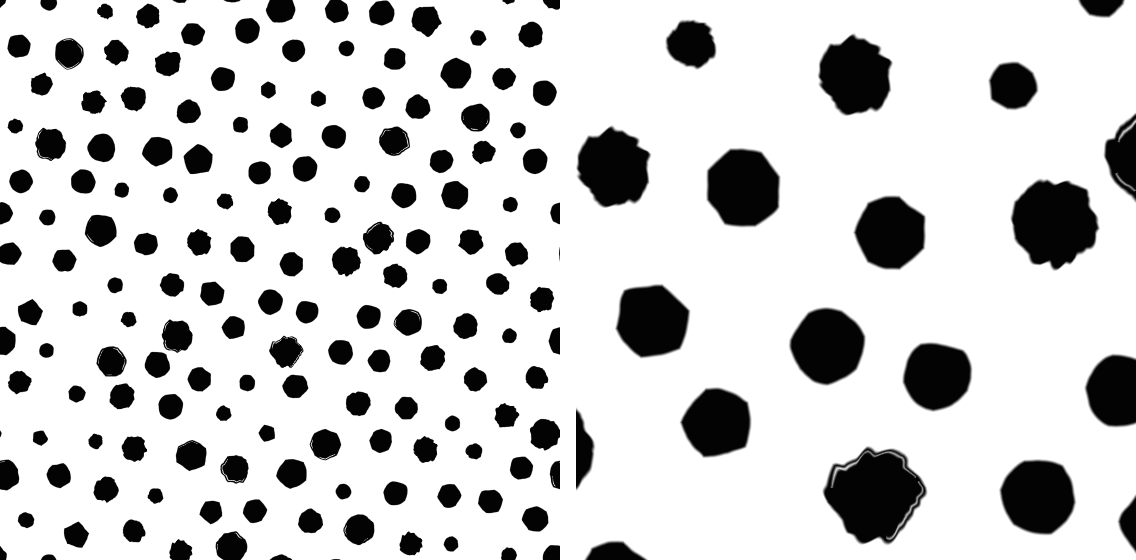
Left, the full canvas; right, a detail of the centre.
This pattern is drawn by a three.js fragment shader. Its source:

```glsl
// Irregular black ink dots scattered on white, seamless on all sides.
// A jittered hexagonal lattice that wraps on the unit square places the dots;
// each outline is a polar radius of facets, lumps and hooked teeth.

varying vec2 vUv;

const vec3 PAPER = vec3(1.0);
const vec3 INK = vec3(0.01);

const float SMALL_RADIUS = 0.0140;
const float MEDIUM_RADIUS = 0.0212;
const float LARGE_RADIUS = 0.0262;
const float SMALL_SHARE = 0.31;
const float LARGE_SHARE = 0.14;
const float SIZE_SPREAD = 0.12;     // relative size variation in each class

const float JITTER = 0.0175;        // largest shift from the lattice point
const float REACH = 0.036;          // no outline extends beyond this
const float LUMP = 0.15;            // depth of broad dents
const float TOOTH_MIN = 0.035;      // depth of teeth on smooth dots
const float TOOTH_MAX = 0.27;       // depth of teeth on frayed dots
const float TOOTH_HOOK = 0.10;      // sideways lean of teeth, in turns
const float SLIVER = 0.085;         // width of pale scratches near the rim
const float EDGE = 0.0013;          // half width of the soft edge

// Lattice: 146 dots per tile, integer matrices keep it periodic
const float DOTS = 146.0;
const mat2 TO_LATTICE = mat2(12.0, 2.0, 5.0, 13.0);
const mat2 FROM_LATTICE = mat2(13.0, -2.0, -5.0, 12.0);

const float TAU = 6.2831853;

float hash(vec2 p) {
  return fract(sin(dot(p, vec2(127.1, 311.7))) * 43758.5453);
}

// Smooth noise around a circle, with a whole number of knots
float ringNoise(float turn, float knots, float seed) {
  float x = turn * knots;
  float i = floor(x);
  float f = x - i;
  float a = hash(vec2(floor(mod(i + 0.5, knots)), seed));
  float b = hash(vec2(floor(mod(i + 1.5, knots)), seed));
  return mix(a, b, f * f * (3.0 - 2.0 * f));
}

// Radius of a regular polygon, scaled to vary about 1
float facets(float angle, float sides) {
  float sector = TAU / sides;
  float a = mod(angle, sector) - 0.5 * sector;
  return sqrt(cos(0.5 * sector)) / cos(a);
}

float dotRadius(float seed) {
  float pick = hash(vec2(101.0, seed));
  float radius = MEDIUM_RADIUS;
  if (pick < SMALL_SHARE) radius = SMALL_RADIUS;
  if (pick > 1.0 - LARGE_SHARE) radius = LARGE_RADIUS;
  return radius * (1.0 + SIZE_SPREAD * (hash(vec2(102.0, seed)) - 0.5));
}

// Approximate signed distance to one inky dot
float inkDot(vec2 p, float seed) {
  float radius = dotRadius(seed);
  float r = length(p) / radius;
  float turn = atan(p.y, p.x) / TAU + 0.5;

  // Broad outline
  float sides = 5.0 + floor(4.0 * hash(vec2(103.0, seed)));
  float facetMix = mix(0.15, 0.8, hash(vec2(104.0, seed)));
  float spin = TAU * hash(vec2(105.0, seed));
  float outline = mix(1.0, facets(turn * TAU + spin, sides), facetMix);
  outline += LUMP * (ringNoise(turn, sides + 2.0, seed + 1.3) - 0.5);

  // Teeth, deep on some dots only
  float fray = smoothstep(0.45, 1.0, hash(vec2(106.0, seed)));
  float hooked = turn + TOOTH_HOOK * fray * (r - 1.0);
  float teeth = 0.75 * ringNoise(hooked, 23.0, seed + 2.7)
              + 0.25 * ringNoise(hooked, 41.0, seed + 4.1);
  outline += mix(TOOTH_MIN, TOOTH_MAX, fray) * (teeth - 0.5);

  // Thin scratches along the rim of the larger dots
  float scratched = step(0.4, hash(vec2(107.0, seed))) * step(0.023, radius);
  float track = outline - 0.11 + 0.07 * (ringNoise(turn, 5.0, seed + 5.9) - 0.5);
  float width = SLIVER * scratched * (ringNoise(turn, 9.0, seed + 7.3) - 0.6);
  float sliver = width - abs(r - track);

  float d = r - outline;
  if (width > 0.0) d = max(d, sliver);
  return d * radius;
}

void main() {
  vec2 home = floor(TO_LATTICE * vUv + 0.5);
  float d = 1.0;

  // Visit the nearby lattice points
  for (int j = -1; j <= 1; j++) {
    for (int i = -1; i <= 1; i++) {
      vec2 node = FROM_LATTICE * (home + vec2(float(i), float(j)));
      vec2 id = floor(mod(node + 0.5, DOTS));
      float seed = 97.0 * hash(id + 3.0);
      float heading = TAU * hash(vec2(108.0, seed));
      float shift = JITTER * sqrt(hash(vec2(109.0, seed)));
      vec2 center = node / DOTS + shift * vec2(cos(heading), sin(heading));
      vec2 p = vUv - center;
      if (dot(p, p) < REACH * REACH) d = min(d, inkDot(p, seed));
    }
  }

  gl_FragColor = vec4(mix(INK, PAPER, smoothstep(-EDGE, EDGE, d)), 1.0);
}
```
